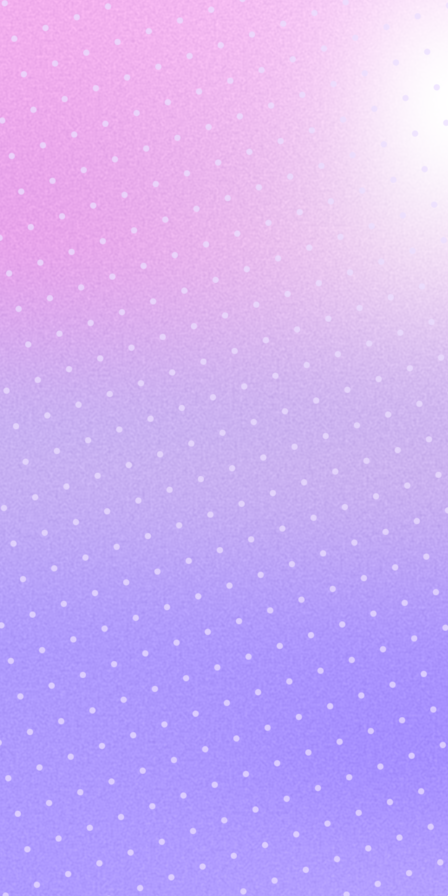
Write a Shadertoy shader that draws this background.

```glsl
vec2 hashGradient(vec2 cell) {
    vec3 q = fract(vec3(cell.xyx) * vec3(0.1031, 0.1030, 0.0973));
    q += dot(q, q.yzx + 33.33);
    return fract((q.xx + q.yz) * q.zy) * 2.0 - 1.0;
}

float gradientNoise(vec2 p) {
    vec2 i = floor(p);
    vec2 f = p - i;
    vec2 u = f * f * (3.0 - 2.0 * f);
    vec2 e = vec2(0.0, 1.0);
    float bottom = mix(dot(hashGradient(i), f),
                       dot(hashGradient(i + e.yx), f - e.yx), u.x);
    float top = mix(dot(hashGradient(i + e.xy), f - e.xy),
                    dot(hashGradient(i + e.yy), f - e.yy), u.x);
    return mix(bottom, top, u.y);
}

// Five evenly spaced stops, blended smoothly
vec3 ramp(float t, vec3 a, vec3 b, vec3 c, vec3 d, vec3 e) {
    vec3 color = mix(a, b, smoothstep(0.0, 0.25, t));
    color = mix(color, c, smoothstep(0.25, 0.5, t));
    color = mix(color, d, smoothstep(0.5, 0.75, t));
    return mix(color, e, smoothstep(0.75, 1.0, t));
}

float softGlow(vec2 p, vec2 center, vec2 radius) {
    vec2 d = (p - center) / radius;
    return exp(-dot(d, d));
}

// Coverage of a slanted lattice of round dots
float dotLattice(vec2 p, vec2 origin, mat2 basis, float radius, float pixel) {
    vec2 cell = inverse(basis) * (p - origin);
    float d = length(basis * (cell - round(cell))) - radius;
    return 1.0 - smoothstep(-pixel, pixel, d);
}

void mainImage(out vec4 fragColor, in vec2 fragCoord) {
    vec2 p = fragCoord / iResolution.x;
    float depth = 1.0 - fragCoord.y / iResolution.y;
    float pixel = 1.0 / iResolution.x;

    // Pink to violet down both sides
    vec3 left = ramp(depth, vec3(0.95, 0.68, 0.93), vec3(0.91, 0.64, 0.92),
                     vec3(0.78, 0.69, 0.95), vec3(0.68, 0.60, 0.99),
                     vec3(0.68, 0.60, 1.0));
    vec3 right = ramp(depth, vec3(0.96, 0.77, 0.96), vec3(0.92, 0.79, 0.94),
                      vec3(0.80, 0.70, 0.94), vec3(0.68, 0.59, 0.99),
                      vec3(0.71, 0.63, 1.0));
    vec3 color = mix(left, right, smoothstep(0.0, 1.0, p.x));

    // Indigo pool and white corner glow
    float pool = softGlow(p, vec2(0.9, 0.32), vec2(0.45, 0.22));
    color = mix(color, vec3(0.62, 0.53, 1.0), 0.6 * pool);
    float glow = softGlow(p, vec2(1.02, 1.77), vec2(0.25, 0.36));
    color = mix(color, vec3(1.0), glow);

    // Paper grain
    float grain = gradientNoise(p * 170.0) + 0.5 * gradientNoise(p * 83.0 + 19.0);
    color += 0.06 * grain * (1.0 - glow) * vec3(0.9, 1.0, 0.6);

    // Pale dots
    mat2 basis = mat2(0.0697, 0.0240, 0.0213, -0.0793);
    float dots = dotLattice(p, vec2(0.427, 1.010), basis, 0.0069, pixel);
    color = mix(color, vec3(0.92, 0.87, 1.0), 0.75 * dots);

    fragColor = vec4(clamp(color, 0.0, 1.0), 1.0);
}
```
